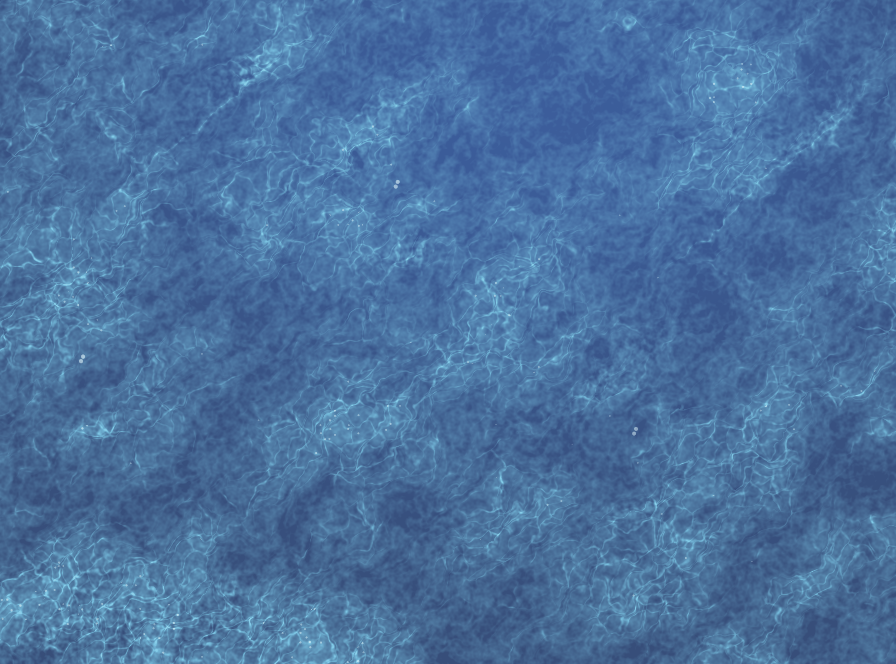
A Shadertoy shader for this texture:

```glsl
// Blue satellite-like terrain with branching pale veins, diagonal faults and bright flecks.
#define SLATE vec3(0.240, 0.350, 0.515)
#define ROYAL vec3(0.258, 0.405, 0.635)
#define CYAN vec3(0.460, 0.740, 0.865)
#define WHITE vec3(0.850, 0.940, 0.970)
#define GRAIN_DIR vec2(0.741, 0.671)
#define STEP_A vec2(0.833, -0.109)
#define STEP_B vec2(-0.474, -0.263)
#define BASE_TONE 0.15
#define PATCH_GAIN 0.27
#define VEIN_GAIN 0.50
#define RELIEF_GAIN 0.42
#define FINE_GAIN 0.19

vec2 hash2(vec2 p) {
    vec3 h = fract(p.xyx * vec3(0.1031, 0.1030, 0.0973));
    h += dot(h, h.yzx + 33.33);
    return fract((h.xx + h.yz) * h.zy);
}

float corner(vec2 cell, vec2 offset) {
    float angle = 6.2832 * hash2(cell).x;
    return dot(vec2(cos(angle), sin(angle)), offset);
}

float gradientNoise(vec2 p) {
    vec2 i = floor(p), f = fract(p), e = vec2(0, 1);
    vec2 u = f * f * f * (f * (f * 6.0 - 15.0) + 10.0);
    return mix(mix(corner(i, f), corner(i + e.yx, f - e.yx), u.x),
               mix(corner(i + e, f - e), corner(i + 1.0, f - 1.0), u.x), u.y);
}

float fbm(vec2 p, int octaves) {
    float sum = 0.0, amp = 1.0;
    for (int i = 0; i < octaves; i++) {
        sum += amp * gradientNoise(p);
        p = mat2(1.6, 1.2, -1.2, 1.6) * p + 17.3;
        amp *= 0.6;
    }
    return sum;
}

// Distance to the border between the two nearest scattered points
float cellBorder(vec2 p) {
    vec2 cell = floor(p), near = vec2(9), next = vec2(9);
    for (int k = 0; k < 9; k++) {
        vec2 c = cell + vec2(k % 3, k / 3) - 1.0;
        vec2 r = c + hash2(c + 50.0) - p;
        if (dot(r, r) < dot(near, near)) { next = near; near = r; }
        else if (dot(r, r) < dot(next, next)) next = r;
    }
    return dot(0.5 * (near + next), normalize(next - near));
}

float veins(vec2 p, float scale, float width) {
    float d = cellBorder(p * scale) / scale;
    return 1.0 - smoothstep(0.0, width + 0.3 / iResolution.y, d);
}

float blob(vec2 p, vec2 radii) {
    p /= radii;
    return exp(-dot(p, p));
}

// Coordinates along and across a direction
vec2 turn(vec2 p, vec2 dir) {
    return vec2(dot(p, dir), dot(p, vec2(-dir.y, dir.x)));
}

void mainImage(out vec4 fragColor, in vec2 fragCoord) {
    vec2 p = fragCoord / iResolution.y;

    // Jagged domain warp, stretched along the grain
    vec2 warp = vec2(fbm(p * 9.0 + 3.0, 4), fbm(p * 9.0 + 41.0, 4));
    vec2 jag = vec2(fbm(p * 48.0 + 13.0, 2), fbm(p * 48.0 + 71.0, 2));
    vec2 w = p + 0.028 * warp + 0.004 * jag;
    vec2 g = turn(w, GRAIN_DIR) * vec2(0.6, 1.0);

    // Broad patches, ridged relief and fine grain
    float broad = fbm(g * 5.0 + 7.0, 4);
    float mid = fbm(g * 17.0 + 23.0, 4);
    float relief = 0.25 - abs(gradientNoise(g * 38.0)) - 0.7 * abs(gradientNoise(g * 80.0 + 9.0));
    float fine = fbm(p * 100.0, 2);

    // Repeated landmarks: faults, bright clusters, pale flats and twin dots
    float patches = blob(w - vec2(0.23, 0.06), vec2(0.24, 0.07));
    float line = 0.0, dots = 0.0;
    for (int i = 0; i < 4; i++) {
        vec2 shift = float(i % 2) * STEP_A + float(i / 2) * STEP_B;
        float strength = i < 2 ? 1.0 : 0.35;
        vec2 f = turn(p + 0.016 * warp + 0.005 * jag - shift - vec2(0.316, 0.828), GRAIN_DIR);
        float span = 1.0 - smoothstep(0.13, 0.22, abs(f.x));
        line += strength * span * exp(-abs(f.y) / 0.0024);
        patches += strength * blob(f - vec2(0.09, 0.012), vec2(0.09, 0.022));
        patches += 0.8 * blob(turn(w - shift - vec2(0.561, 0.807), GRAIN_DIR), vec2(0.10, 0.03));
        patches += blob(turn(w - shift - vec2(0.614, 0.614), vec2(0.97, 0.24)), vec2(0.06, 0.02));
        vec2 d = p - shift - vec2(0.596, 0.719);
        float r = min(length(d), length(d - vec2(0.003, 0.007)));
        dots += 1.0 - smoothstep(0.002, 0.005, r);
    }

    // Branching vein networks at three sizes, broken up by patches
    float region = broad + 0.6 * patches;
    float mask = smoothstep(-0.2, 0.6, 0.6 * region + mid);
    float net = 0.8 * veins(g, 14.0, 0.0022) * mask;
    net += 0.8 * veins(g + 5.0, 27.0, 0.0020) * smoothstep(-0.1, 0.6, region - 0.6 * mid);
    net += 0.6 * veins(g + 9.0, 52.0, 0.0018) * smoothstep(-0.2, 0.5, region + 0.5 * mid);

    // Rare white flecks in clusters, shifted inside their cells
    vec2 fleck = p * 140.0, home = floor(fleck);
    vec2 middle = 0.3 + 0.4 * hash2(home + 27.0);
    float chance = 0.12 * smoothstep(0.45, 1.0, region + 0.8 * mid);
    float fleckOn = step(hash2(home + 11.0).x, chance);
    dots += 0.7 * fleckOn * (1.0 - smoothstep(0.1, 0.4, length(fract(fleck) - middle)));

    // Tone and colour
    float tone = BASE_TONE + PATCH_GAIN * (broad + 0.75 * mid);
    tone += RELIEF_GAIN * relief + FINE_GAIN * fine;
    tone += 0.24 * patches * (0.9 + 1.1 * fine + 0.6 * mid);
    tone += VEIN_GAIN * net * (0.85 + 0.8 * fine) + 0.55 * line * (0.8 + fine);
    float glow = blob(p - vec2(0.80, 0.85), vec2(0.75, 0.48));
    vec3 color = mix(SLATE, ROYAL, glow);
    color = mix(color, CYAN, clamp(tone, -0.12, 1.1));
    color = mix(color, WHITE, clamp(dots + 0.5 * (tone - 0.95), 0.0, 0.9));
    fragColor = vec4(color, 1.0);
}
```
